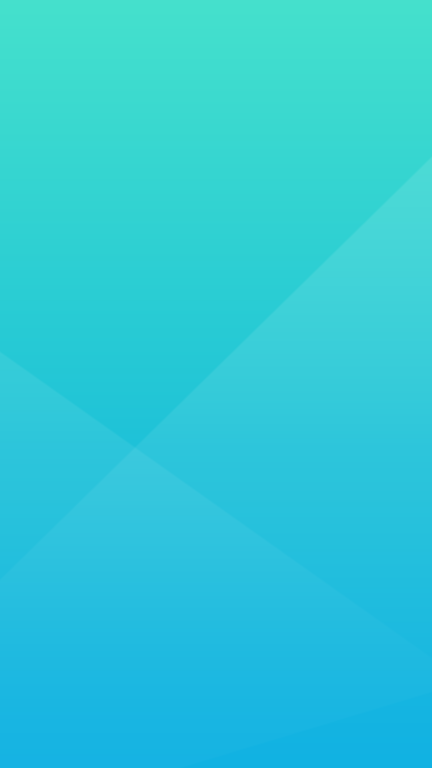
This background is drawn by a WebGL 2 fragment shader. Its source:

```glsl
#version 300 es
precision highp float;

uniform vec2 u_resolution;
out vec4 outColor;

// Vertical background gradient, bottom to top
vec3 backdrop(float y) {
    vec3 color = mix(vec3(0.06, 0.69, 0.89), vec3(0.12, 0.76, 0.845), smoothstep(-0.1, 0.5, y));
    color = mix(color, vec3(0.16, 0.80, 0.83), clamp((y - 0.42) / 0.18, 0.0, 1.0));
    return mix(color, vec3(0.27, 0.88, 0.80), clamp((y - 0.60) / 0.40, 0.0, 1.0));
}

// Smooth coverage below the line joining the given left and right heights
float below(vec2 uv, float leftHeight, float rightHeight) {
    float gap = mix(leftHeight, rightHeight, uv.x) - uv.y;
    float softness = fwidth(gap);
    return smoothstep(-softness, softness, gap);
}

void main() {
    vec2 uv = gl_FragCoord.xy / u_resolution;
    vec3 color = backdrop(uv.y);

    // Rising panel, cut off by a shallow edge at the lower right
    float rising = below(uv, 0.245, 0.796) * (1.0 - below(uv, -0.071, 0.099));
    color = mix(color, vec3(1.0), rising * mix(0.02, 0.11, smoothstep(0.05, 0.75, uv.y)));

    // Falling panel, fading toward the bottom
    float falling = below(uv, 0.542, 0.143);
    color = mix(color, vec3(1.0), falling * 0.075 * smoothstep(-0.05, 0.55, uv.y));

    outColor = vec4(color, 1.0);
}
```
